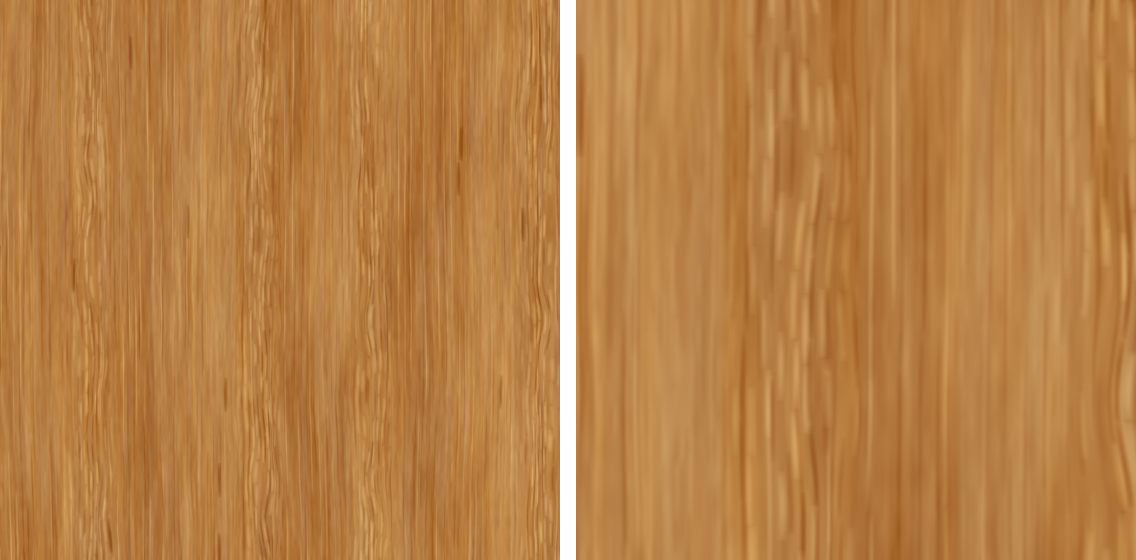
Left, the full canvas; right, a detail of the centre.
A Shadertoy shader for this texture:

```glsl
// Bamboo wood veneer: vertical fibres in soft light and dark bands.

float hash(vec2 p) {
    vec3 q = fract(p.xyx * vec3(0.1031, 0.1030, 0.0973));
    q += dot(q, q.yzx + 33.33);
    return fract((q.x + q.y) * q.z);
}

float noise(vec2 p) {
    vec2 i = floor(p), f = fract(p);
    f = f * f * (3.0 - 2.0 * f);
    return mix(mix(hash(i), hash(i + vec2(1, 0)), f.x),
               mix(hash(i + vec2(0, 1)), hash(i + vec2(1, 1)), f.x), f.y);
}

// Value running along one fibre column; every column has its own offset.
float fibre(float column, float y) {
    y += 40.0 * hash(vec2(column, 7.0));
    float i = floor(y);
    return mix(hash(vec2(column, i)), hash(vec2(column, i + 1.0)),
               smoothstep(0.0, 1.0, y - i));
}

// Neighbouring fibres, blended over the given share of a column.
float strands(vec2 p, float blend) {
    float i = floor(p.x);
    float k = smoothstep(0.5 - 0.5 * blend, 0.5 + 0.5 * blend, p.x - i);
    return mix(fibre(i, p.y), fibre(i + 1.0, p.y), k);
}

// Scattered slivers that taper at both ends; share is the filled part of cells.
float slivers(vec2 p, float share, float width) {
    float column = floor(p.x);
    p.y += 30.0 * hash(vec2(column, 3.0));
    vec2 cell = vec2(column, floor(p.y));
    vec2 f = fract(p) - 0.5;
    float centre = 0.4 * (hash(cell + 19.0) - 0.5);
    float taper = 1.0 - 4.0 * f.y * f.y;
    float shape = 1.0 - smoothstep(0.0, width, abs(f.x - centre));
    return shape * sqrt(taper) * step(hash(cell + 51.0), share);
}

float bump(float x, float centre, float width) {
    float d = (x - centre) / width;
    return exp(-d * d);
}

void mainImage(out vec4 fragColor, in vec2 fragCoord) {
    vec2 uv = fragCoord / iResolution.xy;

    // Narrow figured zones, where the grain ripples
    float zone = fract(2.0 * uv.x + 0.03 * (noise(vec2(2.0, uv.y * 4.0)) - 0.5));
    float figure = bump(zone, 0.32, 0.06) + bump(zone, 0.93, 0.07);

    // Gentle drift of the fibres
    vec2 p = uv;
    p.x += 0.012 * (noise(uv * vec2(5.0, 3.0) + 11.0) - 0.5);
    p.x += (0.002 + 0.010 * figure) * (noise(uv * vec2(38.0, 14.0)) - 0.5);

    // Broad bands with ragged edges and blunt strand ends
    float ragged = strands(p * vec2(75.0, 3.5), 0.5) - 0.5;
    float blunt = smoothstep(0.40, 0.60, strands(p * vec2(42.0, 3.0) + 90.0, 0.4)) - 0.5;
    float bandX = p.x + 0.07 * ragged + 0.05 * (noise(uv * vec2(4.0, 3.0)) - 0.5);
    float band = -cos(6.2832 * (4.0 * bandX - 0.04));
    float tone = 0.43 + 0.20 * band + 0.20 * ragged + 0.13 * blunt;
    tone += 0.35 * (noise(uv * vec2(7.0, 4.0) + 31.0) - 0.5);

    // Medium and fine streaks
    tone += 0.34 * (strands(p * vec2(120.0, 9.0) + 200.0, 0.9) - 0.5);
    tone += 0.46 * (strands(p * vec2(230.0, 13.0) + 500.0, 1.0) - 0.5);
    tone += 0.22 * (noise(p * vec2(300.0, 60.0)) - 0.5);

    // Long pale threads, clearest in the dark bands
    float darkness = smoothstep(0.5, -0.8, band);
    tone += (0.25 + 0.40 * darkness) * slivers(p * vec2(85.0, 4.0), 0.50, 0.22);
    tone -= 0.35 * slivers(p * vec2(95.0, 6.0) + 70.0, 0.40, 0.24);

    // Short flecks, strongest in the figured zones
    float fleck = slivers(p * vec2(110.0, 24.0) + 130.0, 0.55, 0.42);
    float gap = slivers(p * vec2(120.0, 20.0) + 170.0, 0.50, 0.35);
    tone += (0.12 + 0.60 * figure) * fleck - (0.12 + 0.45 * figure) * gap;

    // Rare dark scars
    tone -= 0.9 * slivers(p * vec2(70.0, 16.0) + 300.0, 0.008, 0.35);

    // Honey colours, with some fibres more orange than others
    tone = clamp(tone, -0.6, 1.6);
    vec3 color = mix(vec3(0.66, 0.42, 0.195), vec3(0.78, 0.58, 0.34), tone);
    float warmth = strands(p * vec2(100.0, 5.0) + 800.0, 0.8) - 0.5;
    color += warmth * vec3(0.015, -0.015, -0.055);
    fragColor = vec4(color, 1.0);
}
```
